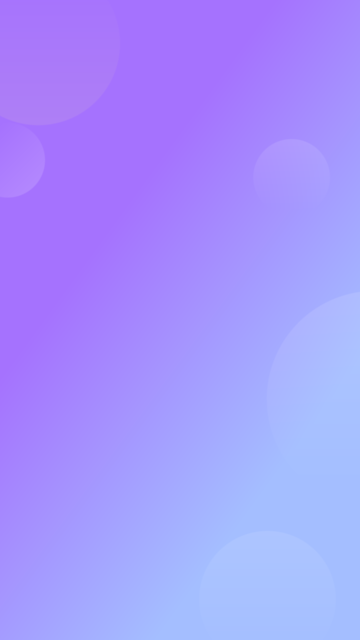
This background is drawn by a Shadertoy shader. Its source:

```glsl
// Soft diagonal gradient from violet to pale blue with five translucent bubbles.
// The gradient is a clamped projection on a slanted axis; each bubble is a
// smooth-edged disc whose opacity fades linearly along its own direction.

#define VIOLET vec3(0.648, 0.447, 0.996)
#define SKY vec3(0.642, 0.745, 1.0)
#define WHITE vec3(1.0)
#define ROSE vec3(0.85, 0.75, 0.80)
#define GRADIENT_AXIS vec2(0.81, -0.59)
#define GRADIENT_START 0.62
#define GRADIENT_END 1.40
#define FADE_START -0.82

// Blend a disc over the base; it is most opaque towards fadeDir.
vec3 addBubble(vec3 base, vec2 p, vec2 center, float radius,
               vec2 fadeDir, vec3 tint, float opacity) {
    vec2 offset = p - center;
    float pixel = 1.0 / iResolution.x;
    float disc = 1.0 - smoothstep(-pixel, pixel, length(offset) - radius);
    float along = dot(offset, fadeDir) / radius;
    float fade = clamp((along - FADE_START) / (1.0 - FADE_START), 0.0, 1.0);
    return mix(base, tint, disc * fade * opacity);
}

void mainImage(out vec4 fragColor, in vec2 fragCoord) {
    // Canvas width is one unit
    vec2 p = fragCoord / iResolution.x;
    vec2 topLeft = vec2(0.0, iResolution.y / iResolution.x);

    // Diagonal backdrop
    float along = dot(p - topLeft, GRADIENT_AXIS);
    float t = clamp((along - GRADIENT_START) / (GRADIENT_END - GRADIENT_START), 0.0, 1.0);
    vec3 color = mix(VIOLET, SKY, t);

    // Upper left pair, brighter below
    vec2 up = vec2(0.0, 1.0);
    color = addBubble(color, p, vec2(0.1065, 1.657), 0.227, -up, ROSE, 0.17);
    color = addBubble(color, p, vec2(0.021, 1.333), 0.104, vec2(0.707, -0.707), WHITE, 0.15);

    // Right side bubbles, brighter above
    color = addBubble(color, p, vec2(0.810, 1.285), 0.1065, up, WHITE, 0.12);
    color = addBubble(color, p, vec2(1.042, 0.669), 0.301, up, WHITE, 0.12);
    color = addBubble(color, p, vec2(0.743, 0.113), 0.190, up, WHITE, 0.10);

    fragColor = vec4(color, 1.0);
}
```
